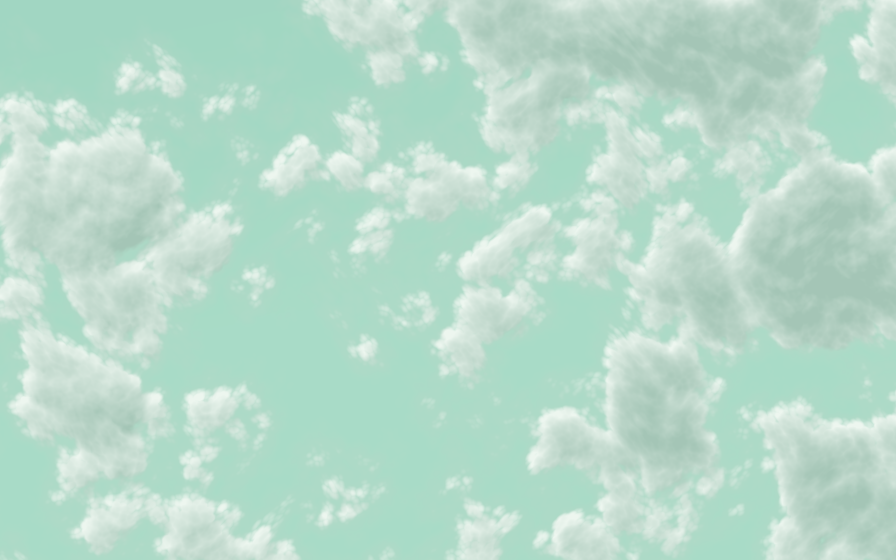
Give the GLSL for this texture, as a Shadertoy shader.

```glsl
// Pale cumulus clouds drifting over a mint sky. Broad ellipses set the cloud
// masses, layered cellular noise puffs up their edges, and a density step
// toward the sun gives bright rims over grey-green cores.

const vec3 SKY_HIGH = vec3(0.63, 0.84, 0.76);
const vec3 SKY_LOW = vec3(0.66, 0.86, 0.78);
const vec3 HAZE = vec3(0.73, 0.84, 0.78);
const vec3 CLOUD_SHADE = vec3(0.64, 0.77, 0.71);
const vec3 CLOUD_LIGHT = vec3(0.94, 0.97, 0.945);
const vec2 SUN_DIRECTION = vec2(-0.5, 0.866);

// Cloud masses: centre (xy) and radii (zw), in canvas heights
const int MASS_COUNT = 11;
const vec4 MASSES[MASS_COUNT] = vec4[MASS_COUNT](
    vec4(0.19, 0.62, 0.26, 0.24), vec4(0.18, 0.29, 0.26, 0.17),
    vec4(0.40, 0.02, 0.25, 0.12), vec4(1.17, 0.94, 0.62, 0.22),
    vec4(0.95, 0.63, 0.26, 0.14), vec4(1.43, 0.57, 0.33, 0.27),
    vec4(1.18, 0.27, 0.28, 0.16), vec4(0.88, 0.40, 0.17, 0.07),
    vec4(1.02, 0.05, 0.16, 0.07), vec4(1.53, 0.12, 0.20, 0.18),
    vec4(0.58, 0.69, 0.16, 0.05));

vec2 hash2(vec2 cell) {
    vec3 h = fract(cell.xyx * vec3(0.1031, 0.1030, 0.0973));
    h += dot(h, h.yzx + 33.33);
    return fract((h.xx + h.yz) * h.zy);
}

// Soft cellular noise: round puffs with creases between, mean near zero
float puff(vec2 p) {
    const float sharpness = 12.0;
    vec2 cell = floor(p);
    vec2 local = fract(p);
    float sum = 0.0;
    for (int y = -1; y <= 1; y++) {
        for (int x = -1; x <= 1; x++) {
            vec2 neighbour = vec2(x, y);
            vec2 offset = neighbour + hash2(cell + neighbour) - local;
            sum += exp(-sharpness * dot(offset, offset));
        }
    }
    return 0.5 + 3.0 * log(sum + 1e-6) / sharpness;
}

float billows(vec2 p, int octaves, float gain) {
    const mat2 turn = mat2(0.8, 0.6, -0.6, 0.8);
    float sum = 0.0;
    float amplitude = 0.5;
    for (int i = 0; i < octaves; i++) {
        sum += amplitude * puff(p);
        p = turn * p * 2.03 + 17.3;
        amplitude *= gain;
    }
    return sum;
}

// Layered sines bend the domain so that the puffs look irregular
vec2 warp(vec2 p, float strength) {
    float frequency = 13.0;
    for (int i = 0; i < 3; i++) {
        p += strength * sin(p.yx * frequency + vec2(1.3, 4.1));
        frequency *= 1.9;
        strength *= 0.55;
    }
    return p;
}

float smoothMax(float a, float b, float blend) {
    float h = max(blend - abs(a - b), 0.0) / blend;
    return max(a, b) + 0.25 * blend * h * h;
}

float ellipseDepth(vec2 p, vec2 centre, vec2 radii) {
    return (1.0 - length((p - centre) / radii)) * min(radii.x, radii.y);
}

// Positive inside the clouds, negative in open sky
float cloudDensity(vec2 p) {
    float depth = -1.0;
    for (int i = 0; i < MASS_COUNT; i++) {
        depth = smoothMax(depth, ellipseDepth(p, MASSES[i].xy, MASSES[i].zw), 0.04);
    }
    return depth + 0.19 * billows(warp(p, 0.014) * 6.0 + 40.0, 5, 0.56);
}

vec3 skyColour(vec2 p) {
    return mix(SKY_LOW, SKY_HIGH, smoothstep(0.2, 1.0, p.y - 0.2 * p.x));
}

// Thin rims glow, thick cores turn grey, more so toward the right
vec3 cloudColour(vec2 p, float density, float relief) {
    float core = smoothstep(0.0, 0.17, density);
    float coreTone = mix(0.34, 0.08, smoothstep(0.4, 1.3, p.x));
    float tone = mix(0.70, coreTone, core) + relief * mix(5.5, 2.8, core);
    return mix(CLOUD_SHADE, CLOUD_LIGHT, clamp(tone, 0.0, 1.0));
}

void mainImage(out vec4 fragColor, in vec2 fragCoord) {
    vec2 p = fragCoord / iResolution.y;
    float density = cloudDensity(p);
    float relief = density - cloudDensity(p + SUN_DIRECTION * 0.025);

    // Sky, thin haze around the clouds, then the clouds themselves
    vec3 colour = skyColour(p);
    colour = mix(colour, HAZE, 0.35 * smoothstep(-0.12, 0.02, density));
    float cover = 0.96 * smoothstep(-0.015, 0.05, density);
    colour = mix(colour, cloudColour(p, density, relief), cover);
    fragColor = vec4(colour, 1.0);
}
```
